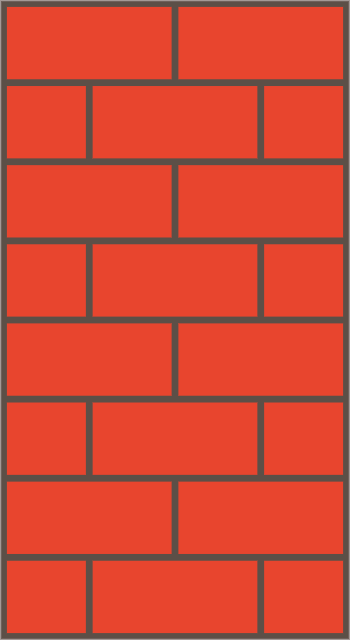
This pattern is drawn by a Shadertoy shader. Its source:

```glsl
// Flat running-bond brick wall: eight courses, two bricks wide, framed by mortar.
// Each pixel takes its distance to the nearest bed joint, head joint or frame line;
// that distance is smoothed into mortar, and a thin pale rim closes the canvas edge.

#define COURSES 8.0
#define BRICKS_ACROSS 2.0
#define MORTAR_WIDTH 0.0106   // all lengths are fractions of canvas height
#define FRAME_INSET 0.0055    // canvas edge to centre of the frame line
#define RIM_WIDTH 0.00195
#define BRICK_COLOR vec3(0.91, 0.27, 0.18)
#define MORTAR_COLOR vec3(0.36, 0.31, 0.28)
#define RIM_COLOR vec3(0.64, 0.60, 0.59)

// Distance, in cells, to the nearest whole-number line
float lineDistance(float x) {
    return abs(x - round(x));
}

// Antialiased coverage of the region where dist < radius
float coverage(float dist, float radius, float pixel) {
    return clamp((radius - dist) / pixel + 0.5, 0.0, 1.0);
}

// Distance to the closest mortar centre line; p starts at the frame corner
float jointDistance(vec2 p, vec2 wallSize) {
    vec2 brickSize = wallSize / vec2(BRICKS_ACROSS, COURSES);
    vec2 cell = p / brickSize;

    // Alternate courses slide by half a brick, starting with the lowest
    float course = clamp(floor(cell.y), 0.0, COURSES - 1.0);
    float shift = 0.5 * (1.0 - mod(course, 2.0));

    float bed = lineDistance(cell.y) * brickSize.y;
    float head = lineDistance(cell.x + shift) * brickSize.x;
    float side = min(abs(p.x), abs(wallSize.x - p.x));
    return min(bed, min(head, side));
}

void mainImage(out vec4 fragColor, in vec2 fragCoord) {
    float pixel = 1.0 / iResolution.y;
    vec2 canvas = iResolution.xy * pixel;
    vec2 uv = fragCoord * pixel;

    // Bricks and mortar
    float joint = jointDistance(uv - FRAME_INSET, canvas - 2.0 * FRAME_INSET);
    float mortar = coverage(joint, 0.5 * MORTAR_WIDTH, pixel);
    vec3 color = mix(BRICK_COLOR, MORTAR_COLOR, mortar);

    // Pale rim along the canvas edge
    vec2 edge = min(uv, canvas - uv);
    float rim = coverage(min(edge.x, edge.y), RIM_WIDTH, pixel);
    color = mix(color, RIM_COLOR, rim);

    fragColor = vec4(color, 1.0);
}
```
